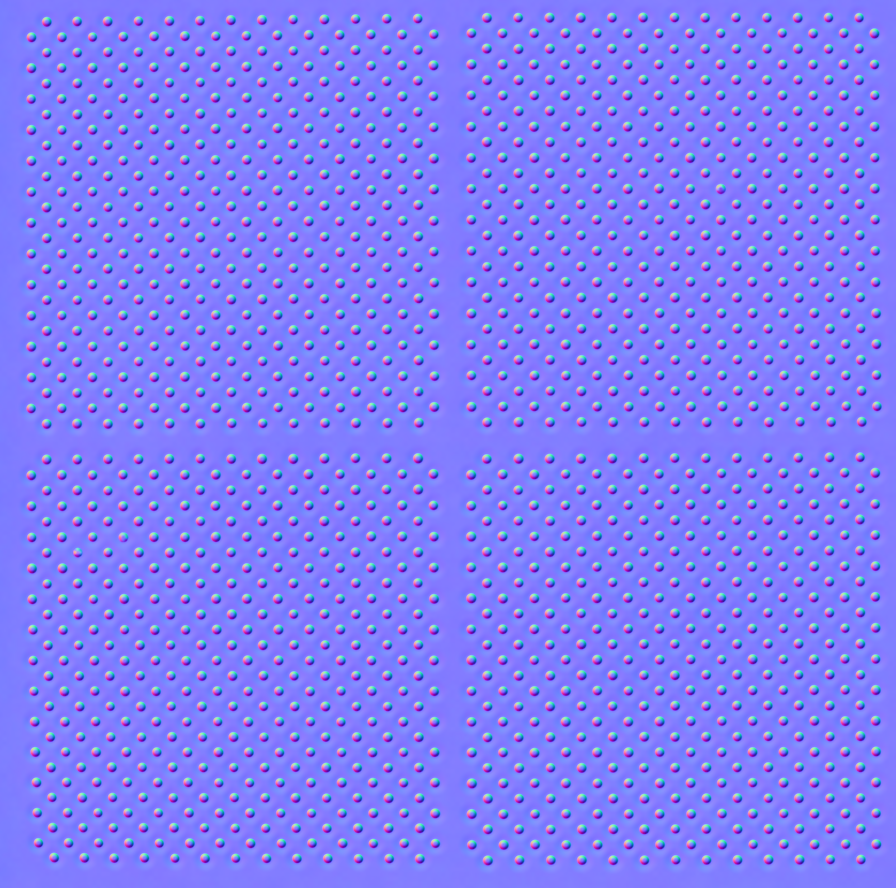
Reproduce this texture map procedurally as a Shadertoy shader.

```glsl
// Tangent-space normal map of four studded paving panels with staggered domes.

const float STEPS = 26.0;       // lattice intervals along each panel side
const float DOME_RADIUS = 0.31; // in lattice cells
const float DOME_TILT = 1.0;
const float RING_TILT = 0.12;   // shallow dip around each dome
const vec2 RING_BIAS = vec2(-0.25, 0.4); // side on which the dip is deeper

float hash(vec2 p) {
    vec3 q = fract(vec3(p.xyx) * 0.1031);
    q += dot(q, q.yzx + 33.33);
    return fract((q.x + q.y) * q.z);
}

vec2 hash2(vec2 p) {
    return vec2(hash(p), hash(p + 57.3));
}

float valueNoise(vec2 p) {
    vec2 i = floor(p), f = fract(p);
    f = f * f * (3.0 - 2.0 * f);
    float low = mix(hash(i), hash(i + vec2(1, 0)), f.x);
    float high = mix(hash(i + vec2(0, 1)), hash(i + vec2(1, 1)), f.x);
    return mix(low, high, f.y);
}

// Slope of rough ground, centred on zero.
vec2 noiseTilt(vec2 p, float scale) {
    vec2 q = p * scale + 11.0;
    return vec2(valueNoise(q), valueNoise(q + 83.0)) - 0.5;
}

// Lattice position inside a slightly bent quad: corners a b above, c d below.
// The curve stretches the spacing toward one end of each axis.
vec2 latticeCoords(vec2 p, vec2 a, vec2 b, vec2 c, vec2 d, vec2 curve) {
    vec2 t = (p - a) / (d - a);
    for (int k = 0; k < 3; k++) {
        float bend = t.y * t.y;
        float left = mix(a.x, c.x, bend), right = mix(b.x, d.x, bend);
        float top = mix(a.y, b.y, t.x), bottom = mix(c.y, d.y, t.x);
        t = vec2((p.x - left) / (right - left), (p.y - top) / (bottom - top));
    }
    return (t + curve * t * (1.0 - t)) * STEPS;
}

// The panels differ a little in placement, squareness and spacing.
vec2 panelCoords(vec2 p, bool right, bool lower) {
    vec2 curve = vec2(right ? -0.014 : 0.014, lower ? (right ? -0.006 : -0.02) : 0.0);
    if (lower) {
        return right
            ? latticeCoords(p, vec2(.526, .517), vec2(.977, .515), vec2(.527, .9688), vec2(.978, .968), curve)
            : latticeCoords(p, vec2(.035, .5175), vec2(.484, .516), vec2(.0435, .966), vec2(.486, .967), curve);
    }
    return right
        ? latticeCoords(p, vec2(.526, .020), vec2(.976, .020), vec2(.526, .4755), vec2(.979, .4752), curve)
        : latticeCoords(p, vec2(.035, .0248), vec2(.484, .021), vec2(.035, .4775), vec2(.485, .476), curve);
}

// Tilt of one dome and its surrounding dip; offset has y down.
vec2 domeTilt(vec2 offset, float radius, float blur) {
    float r = length(offset);
    vec2 outward = offset / max(r, 0.001);
    float edge = max(0.06, blur);
    float side = smoothstep(0.0, radius * 0.8, r)
               * (1.0 - smoothstep(radius - edge, radius + edge, r));
    float ring = smoothstep(radius, 0.5, r) * (1.0 - smoothstep(0.5, 0.98, r));
    ring *= 1.0 + dot(outward, RING_BIAS);
    return outward * (DOME_TILT * side - RING_TILT * ring);
}

// Sum of the domes on every second lattice node.
vec2 studTilt(vec2 cell, float seed, float blur) {
    vec2 tilt = vec2(0.0);
    vec2 nearest = floor(cell + 0.5);
    for (int y = -1; y <= 1; y++) {
        for (int x = -1; x <= 1; x++) {
            vec2 node = nearest + vec2(x, y);
            bool inside = all(greaterThanEqual(node, vec2(0.0)))
                       && all(lessThanEqual(node, vec2(STEPS)));
            if (!inside || mod(node.x + node.y, 2.0) < 0.5) continue;
            vec2 id = node + seed;
            vec2 offset = cell - node - (hash2(id) - 0.5) * 0.03;
            float radius = DOME_RADIUS * mix(0.96, 1.04, hash(id + 19.0));
            vec2 stud = domeTilt(offset, radius, blur);
            // A few domes are chipped.
            float chipped = step(0.995, hash(id + 41.0));
            vec2 chip = noiseTilt(offset + id, 5.0) * (1.0 - smoothstep(0.2, 0.4, length(offset)));
            tilt += mix(stud, stud * 0.8 + chip, chipped);
        }
    }
    return tilt;
}

// Red rises to the left, green rises upward.
vec3 encodeNormal(vec2 tilt) {
    vec2 n = -tilt;
    n /= max(1.0, length(n) / 0.96);
    return vec3(n, sqrt(1.0 - dot(n, n))) * 0.5 + 0.5;
}

void mainImage(out vec4 fragColor, in vec2 fragCoord) {
    vec2 uv = fragCoord / iResolution.xy;
    vec2 p = vec2(uv.x, 1.0 - uv.y);
    bool right = p.x > 0.505, lower = p.y > 0.497;

    vec2 cell = panelCoords(p, right, lower);
    float seed = (right ? 61.0 : 0.0) + (lower ? 127.0 : 0.0);
    float blur = 0.6 * STEPS / (0.45 * iResolution.y);

    // Studs over faintly uneven ground.
    vec2 tilt = studTilt(cell, seed, blur);
    tilt += noiseTilt(p, 7.0) * 0.035 + noiseTilt(p, 55.0) * 0.035 + noiseTilt(p, 190.0) * 0.025;
    tilt += vec2(-0.018, 0.02);
    // The outer left margin leans slightly.
    tilt.x += 0.045 * (1.0 - smoothstep(0.0, 0.03, p.x));

    fragColor = vec4(encodeNormal(tilt), 1.0);
}
```
